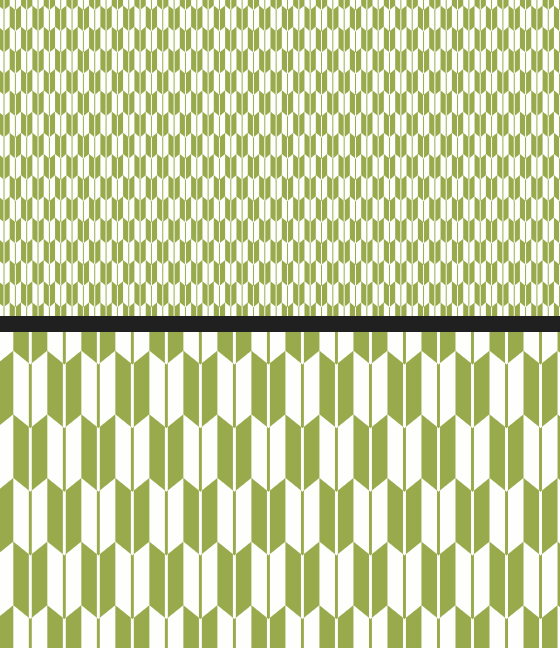
Top, the full canvas; bottom, a detail of the centre.
Give the GLSL for this pattern, as a WebGL 2 fragment shader.

```glsl
#version 300 es
precision highp float;
// Arrow-feather weave: narrow columns of alternating green and white feathers,
// cut by V-shaped ends, each with a thin spine in the opposite colour.
// Two square waves make the checker; the spine flips its sign.

uniform vec2 u_resolution;
out vec4 fragColor;

// Lengths are fractions of the canvas height.
const vec2 FEATHER = vec2(0.03588, 0.06713);  // width and length of one feather
const vec2 ORIGIN = vec2(0.03067, 0.04282);   // corner of a reference feather
const float NOTCH_DEPTH = 0.0145;
const float SPINE_WIDTH = 0.0031;

const vec3 GREEN = vec3(0.595, 0.665, 0.295);
const vec3 WHITE = vec3(0.995, 1.0, 0.992);

// Square wave of period 2: +1 on [0,1], -1 on [1,2], with smoothed edges.
float squareWave(float t, float blur) {
  float fromCentre = abs(mod(t + 0.5, 2.0) - 1.0);
  return clamp(2.0 * (0.5 - fromCentre) / blur, -1.0, 1.0);
}

// Fraction of a pixel covered by a band centred on zero.
float bandCoverage(float d, float width, float pixel) {
  float upper = min(d + 0.5 * pixel, 0.5 * width);
  float lower = max(d - 0.5 * pixel, -0.5 * width);
  return max(upper - lower, 0.0) / pixel;
}

// Feather sign: +1 is white and -1 is green.
float featherWeave(vec2 p, float pixel) {
  float column = (p.x - ORIGIN.x) / FEATHER.x;
  float across = fract(column) - 0.5;

  // Bend the row edges down towards each spine.
  float notch = NOTCH_DEPTH * (1.0 - 2.0 * abs(across));
  float row = (p.y + notch - ORIGIN.y) / FEATHER.y;
  float slope = 2.0 * NOTCH_DEPTH / FEATHER.x;
  float rowBlur = pixel * sqrt(1.0 + slope * slope) / FEATHER.y;

  float checker = squareWave(column, pixel / FEATHER.x) * squareWave(row, rowBlur);
  float spine = bandCoverage(across * FEATHER.x, SPINE_WIDTH, pixel);
  return checker * (1.0 - 2.0 * spine);
}

void main() {
  float pixel = 1.0 / u_resolution.y;
  float weave = featherWeave(gl_FragCoord.xy * pixel, pixel);
  fragColor = vec4(mix(GREEN, WHITE, 0.5 + 0.5 * weave), 1.0);
}
```
